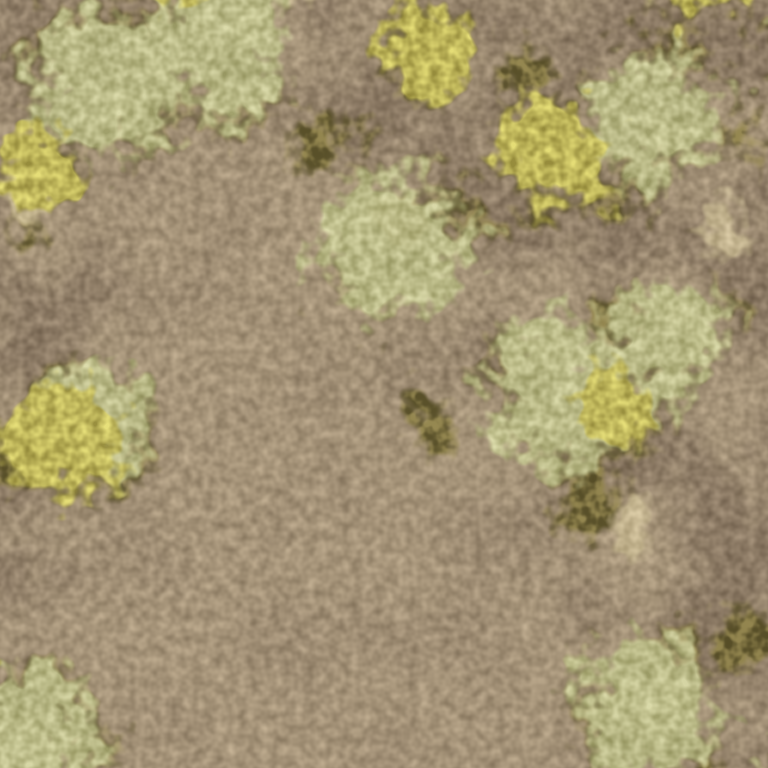
Write a three.js fragment shader that draws this texture.

```glsl
// Dry sandy ground seen from above, with pale and yellow shrubs around a clearing.
// Jittered grid cells hold the plants; gradient noise frays their edges,
// breaks up the olive undergrowth and adds the fine grain.
varying vec2 vUv;

vec2 hash2(vec2 p) {
  vec3 q = fract(p.xyx * vec3(0.1031, 0.1030, 0.0973));
  q += dot(q, q.yzx + 33.33);
  return fract((q.xx + q.yz) * q.zy);
}

float cornerSlope(vec2 cell, vec2 offset) {
  float angle = 6.2832 * hash2(cell).x;
  return dot(vec2(cos(angle), sin(angle)), offset);
}

// Gradient noise, about -0.7 to 0.7
float noise(vec2 p) {
  vec2 i = floor(p), f = fract(p);
  vec2 u = f * f * f * (f * (f * 6.0 - 15.0) + 10.0);
  vec2 e = vec2(1.0, 0.0);
  float low = mix(cornerSlope(i, f), cornerSlope(i + e, f - e), u.x);
  float high = mix(cornerSlope(i + e.yx, f - e.yx), cornerSlope(i + 1.0, f - 1.0), u.x);
  return mix(low, high, u.y);
}

// Signed distance to the bare clearing, a tapered capsule
float clearing(vec2 p) {
  vec2 axis = vec2(-0.1, 0.6);
  vec2 d = p - vec2(0.4, 0.1);
  float t = clamp(dot(d, axis) / dot(axis, axis), 0.0, 1.0);
  return length(d - axis * t) - mix(0.34, 0.12, t);
}

// Scattered plants: x = 1 at a centre, 0 at the rim, -1 far off; y = random tint
vec2 plants(vec2 p, float cells, float seed, float share, float minSize, float maxSize) {
  vec2 best = vec2(-1.0, 0.0);
  for (int j = -1; j <= 1; j++) {
    for (int i = -1; i <= 1; i++) {
      vec2 cell = floor(p * cells) + vec2(float(i), float(j));
      vec2 centre = (cell + 0.2 + 0.6 * hash2(cell + seed * 91.0)) / cells;
      vec2 trait = hash2(cell + seed * 57.0 + 13.0);
      // Evenly spread rank keeps the share of planted cells steady
      float rank = fract(dot(cell, vec2(0.7549, 0.5698)) + seed);
      if (rank < share && clearing(centre) > 0.0) {
        float radius = mix(minSize, maxSize, trait.x) / cells;
        float rise = 1.0 - length(p - centre) / radius;
        if (rise > best.x) best = vec2(rise, trait.y);
      }
    }
  }
  return best;
}

void main() {
  vec2 p = vUv;
  vec2 warped = p + 0.035 * vec2(noise(p * 8.0), noise(p * 8.0 + 40.0));
  float grain = noise(p * 68.0) + 0.6 * noise(p * 125.0 + 9.0);
  float fringe = 0.5 * noise(p * 22.0 + 5.0) + 0.5 * noise(p * 55.0 + 17.0);
  float patches = noise(p * 9.0 + 23.0);

  // Soil, darker and greyer in patches away from the clearing
  float wild = smoothstep(-0.08, 0.12, clearing(p));
  float shade = smoothstep(-0.2, 0.6, patches + 0.5 * fringe + 0.25 * wild) * mix(0.25, 0.85, wild);
  vec3 color = mix(vec3(0.65, 0.58, 0.475), vec3(0.53, 0.46, 0.38), shade);
  color += grain * vec3(0.13, 0.125, 0.115);

  vec2 bush = plants(warped, 5.0, 0.0, 0.42, 0.34, 0.5);
  vec2 bloom = plants(warped, 6.0, 0.9, 0.22, 0.28, 0.45);
  vec2 tuft = plants(warped, 8.0, 0.37, 0.27, 0.3, 0.48);
  vec2 dry = plants(warped, 9.0, 0.61, 0.08, 0.3, 0.45);

  // Olive undergrowth in tufts and around the shrubs
  float growth = max(tuft.x, max(bush.x, bloom.x) + 0.3);
  float under = smoothstep(0.05, 0.65, growth + 1.1 * fringe + 0.6 * patches);
  float depth = smoothstep(-0.5, 0.5, grain + 0.8 * noise(p * 26.0 + 71.0));
  vec3 olive = mix(vec3(0.32, 0.29, 0.13), vec3(0.57, 0.52, 0.29), depth);
  color = mix(color, olive, under * 0.88);

  // Small dry plants, cream with a few orange ones
  vec3 straw = mix(vec3(0.78, 0.72, 0.57), vec3(0.75, 0.58, 0.31), step(0.8, dry.y));
  color = mix(color, straw + 0.13 * grain, 0.9 * smoothstep(0.0, 0.45, dry.x + fringe));

  // Pale green shrubs
  float speckle = clamp(0.5 + 0.75 * grain, 0.0, 1.0);
  vec3 pale = mix(vec3(0.63, 0.63, 0.42), vec3(0.85, 0.85, 0.66), speckle);
  pale += 0.06 * noise(p * 18.0 + 31.0);
  color = mix(color, pale, 0.96 * smoothstep(-0.15, 0.22, bush.x + fringe));

  // Yellow shrubs
  vec3 yellow = mix(vec3(0.60, 0.56, 0.24), vec3(0.91, 0.88, 0.47), speckle);
  color = mix(color, yellow, 0.96 * smoothstep(-0.12, 0.22, bloom.x + 1.15 * fringe));

  gl_FragColor = vec4(clamp(color, 0.0, 1.0), 1.0);
}
```
